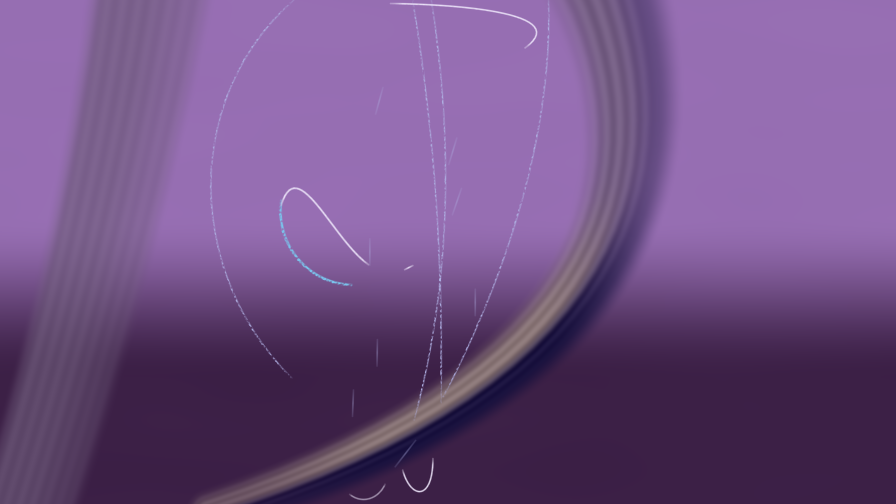
A Shadertoy shader for this background:

```glsl
// Violet dusk backdrop with two striped ribbons and fine sparkling threads.

#define CURVE_STEPS 28
#define HORIZON_LOW 0.25
#define HORIZON_HIGH 0.57
#define RIBBON_TOP_WIDTH 0.132
#define RIBBON_END_WIDTH 0.050
#define STRIPE_DEPTH 0.035
#define THREAD_WIDTH 0.0011
#define THREAD_JITTER 0.0016
#define DASH_COUNT 8

const vec3 LILAC  = vec3(0.590, 0.432, 0.700);
const vec3 PLUM   = vec3(0.235, 0.125, 0.275);
const vec3 ASH    = vec3(0.430, 0.355, 0.480);
const vec3 DUSK   = vec3(0.350, 0.265, 0.470);
const vec3 SAND   = vec3(0.550, 0.475, 0.470);
const vec3 NAVY   = vec3(0.090, 0.065, 0.240);
const vec3 SILVER = vec3(0.680, 0.680, 0.880);
const vec3 WHITE  = vec3(0.930, 0.900, 0.980);
const vec3 CYAN   = vec3(0.480, 0.760, 0.920);

vec2 hash2(vec2 p) {
    p = vec2(dot(p, vec2(127.1, 311.7)), dot(p, vec2(269.5, 183.3)));
    return fract(sin(p) * 43758.5);
}

float gradientNoise(vec2 p) {
    vec2 i = floor(p), f = fract(p), s = f * f * (3.0 - 2.0 * f);
    vec2 e = vec2(0.0, 1.0);
    float a = dot(hash2(i) * 2.0 - 1.0, f);
    float b = dot(hash2(i + e.yx) * 2.0 - 1.0, f - e.yx);
    float c = dot(hash2(i + e) * 2.0 - 1.0, f - e);
    float d = dot(hash2(i + 1.0) * 2.0 - 1.0, f - 1.0);
    return mix(mix(a, b, s.x), mix(c, d, s.x), s.y);
}

vec2 bezier(vec2 a, vec2 b, vec2 c, vec2 d, float t) {
    float s = 1.0 - t;
    return s * s * s * a + 3.0 * s * t * (s * b + t * c) + t * t * t * d;
}

// Signed distance to a cubic curve (x) and position along it (y).
vec2 curve(vec2 p, vec2 a, vec2 b, vec2 c, vec2 d) {
    vec2 best = vec2(1e3, 0.0), start = a;
    for (int i = 1; i <= CURVE_STEPS; i++) {
        vec2 end = bezier(a, b, c, d, float(i) / float(CURVE_STEPS));
        vec2 along = end - start, q = p - start;
        float h = clamp(dot(q, along) / dot(along, along), 0.0, 1.0);
        float dist = length(q - along * h);
        float side = along.x * q.y - along.y * q.x < 0.0 ? -1.0 : 1.0;
        if (dist < abs(best.x))
            best = vec2(dist * side, (float(i - 1) + h) / float(CURVE_STEPS));
        start = end;
    }
    return best;
}

float stroke(float dist, float width) {
    float aa = 1.0 / iResolution.y;
    return 1.0 - smoothstep(max(width - aa, 0.0), width + aa, abs(dist));
}

// Thread whose edge and brightness are broken up by noise.
float thread(vec2 p, vec2 a, vec2 b, vec2 c, vec2 d, float width, float rough) {
    vec2 k = curve(p, a, b, c, d);
    float grain = gradientNoise(p * 210.0);
    float ends = smoothstep(0.0, 0.06, k.y) * smoothstep(1.0, 0.94, k.y);
    float glint = clamp(1.0 + rough * (2.0 * grain - 0.25), 0.0, 1.4);
    return stroke(k.x + grain * THREAD_JITTER * rough, width) * glint * mix(0.4, 1.0, ends);
}

float dash(vec2 p, vec2 center, vec2 reach) {
    float h = clamp(dot(p - center, reach) / dot(reach, reach), -1.0, 1.0);
    return stroke(length(p - center - reach * h), THREAD_WIDTH) * (1.0 - 0.6 * abs(h));
}

void mainImage(out vec4 fragColor, in vec2 fragCoord) {
    vec2 p = fragCoord / iResolution.y;
    vec3 col = mix(PLUM, LILAC, smoothstep(HORIZON_LOW, HORIZON_HIGH, p.y));
    col += 0.008 * gradientNoise(p * vec2(3.0, 9.0));

    // Pale ribbon on the left
    float left = -0.045 + p.y * (0.31 - 0.09 * p.y);
    float right = 0.162 + p.y * (0.32 - 0.06 * p.y);
    float across = (p.x - left) / (right - left);
    float veil = smoothstep(-0.04, 0.14, across) * smoothstep(1.03, 0.85, across);
    float pleats = sin(across * 50.0) * STRIPE_DEPTH * 0.5;
    col = mix(col, ASH + pleats, veil * mix(0.68, 0.42, smoothstep(0.4, 0.9, across)));

    // Sweeping ribbon on the right: sand inside, navy outside
    vec2 k = curve(p, vec2(1.192, 1.046), vec2(1.366, 0.583), vec2(1.157, 0.213), vec2(0.417, -0.019));
    float u = k.x / mix(RIBBON_TOP_WIDTH, RIBBON_END_WIDTH, pow(k.y, 0.6));
    float low = smoothstep(0.28, 0.6, k.y);
    vec3 upper = mix(ASH, DUSK, smoothstep(-0.2, 0.6, u));
    vec3 lower = mix(SAND, NAVY, smoothstep(-0.15, 0.25, u));
    float folds = sin(u * 24.0) * STRIPE_DEPTH * smoothstep(0.7, 0.1, u);
    float body = smoothstep(-1.05, -0.35, u) * smoothstep(1.1, 0.5, u);
    body *= mix(0.85, 0.95, low) * mix(1.0, 0.6, smoothstep(0.8, 1.0, k.y));
    col = mix(col, mix(upper, lower, low) + folds, body);

    // Long faint threads
    float w = THREAD_WIDTH;
    float faint = thread(p, vec2(0.583, 1.0), vec2(0.359, 0.803), vec2(0.370, 0.456), vec2(0.579, 0.25), w, 1.0);
    faint += thread(p, vec2(1.088, 1.012), vec2(1.1, 0.745), vec2(1.007, 0.456), vec2(0.88, 0.213), w, 1.0);
    faint += thread(p, vec2(0.819, 1.0), vec2(0.861, 0.745), vec2(0.88, 0.491), vec2(0.875, 0.201), w, 1.0);
    faint += thread(p, vec2(0.856, 1.0), vec2(0.903, 0.699), vec2(0.891, 0.421), vec2(0.822, 0.167), w, 1.0);
    col = mix(col, SILVER, min(faint * 0.7, 1.0));

    // Bright loop and hooks
    float cool = thread(p, vec2(0.558, 0.602), vec2(0.546, 0.514), vec2(0.613, 0.437), vec2(0.697, 0.435), w * 2.2, 0.8);
    col = mix(col, CYAN, min(cool, 1.0));
    float bright = thread(p, vec2(0.731, 0.475), vec2(0.66, 0.525), vec2(0.59, 0.699), vec2(0.558, 0.593), w * 1.3, 0.1);
    bright += thread(p, vec2(0.775, 0.993), vec2(0.926, 0.991), vec2(1.134, 0.972), vec2(1.042, 0.905), w, 0.1);
    bright += thread(p, vec2(0.799, 0.067), vec2(0.815, 0.009), vec2(0.859, 0.005), vec2(0.859, 0.09), w, 0.1);
    bright += 0.6 * thread(p, vec2(0.694, 0.019), vec2(0.718, 0.0), vec2(0.75, 0.009), vec2(0.764, 0.039), w, 0.1);
    bright += dash(p, vec2(0.811, 0.469), vec2(0.008, 0.004));
    col = mix(col, WHITE, min(bright * 0.9, 1.0));

    // Scattered dashes
    for (int i = 0; i < DASH_COUNT; i++) {
        vec2 r = hash2(vec2(float(i), 4.0));
        vec2 center = vec2(mix(0.65, 0.95, r.x), 0.8 - 0.1 * float(i));
        col = mix(col, SILVER, 0.4 * dash(p, center, vec2(0.025 * r.y * r.y, 0.026)));
    }
    fragColor = vec4(col, 1.0);
}
```
